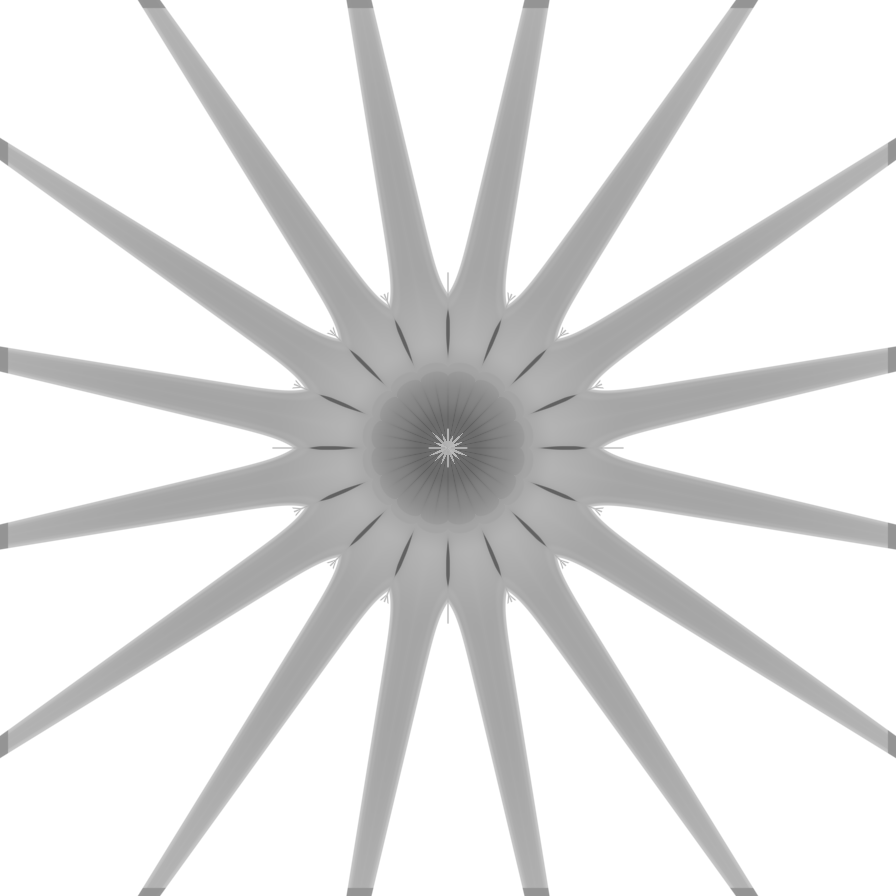
This background is drawn by a three.js fragment shader. Its source:

```glsl
// A grey sixteen-armed radial flower on white: tapering arms flare into a web,
// with dark seams between petals, a scalloped dark disc and a small pale star.
// The plane is folded into equal sectors; each part is a distance in that fold.

#define ARMS 16.0
#define SOFT 0.0010
#define ARM_WIDTH 0.0234
#define ARM_TAPER 0.037
#define FLARE 0.0085
#define WEB_RADIUS 0.166
#define DISC_RADIUS 0.089
#define DISC_BUMP 0.0075
#define STAR_RADIUS 0.025
#define RIM_GREY 0.77
#define TIP_GREY 0.56
#define FIBRE 0.022

varying vec2 vUv;

float hash(float n) {
  n = fract(n * 0.1031);
  n *= n + 33.33;
  n *= n + n;
  return fract(n);
}

float noise(float x) {
  float i = floor(x);
  float f = fract(x);
  return mix(hash(i), hash(i + 1.0), f * f * (3.0 - 2.0 * f));
}

// Coverage of the region where d is positive.
float cover(float d) {
  return smoothstep(-SOFT, SOFT, d);
}

// Half width of an arm at a distance along its axis.
float armHalfWidth(float along) {
  float taper = ARM_WIDTH - ARM_TAPER * (along - 0.247);
  return taper + FLARE * exp((WEB_RADIUS - along) / 0.018);
}

// Grey of arms and petals, before the disc is laid over them.
float petalGrey(float radius, float side, float along, float edge) {
  float grey = mix(0.655, 0.705, smoothstep(0.21, 0.11, radius));
  grey = mix(grey, 0.655, smoothstep(0.12, 0.085, radius));
  grey = mix(grey, 0.705, smoothstep(0.30, 0.60, radius));
  grey += 0.035 * side * side * smoothstep(0.17, 0.24, along);
  grey += FIBRE * (noise(side * 7.0 + 40.0) - 0.5);
  float rim = smoothstep(0.0045, 0.001, edge) * smoothstep(0.14, 0.17, along);
  return mix(grey, RIM_GREY, rim);
}

// Grey of the central disc, with dark rays along arms and seams.
float discGrey(float radius, float fold) {
  float grey = mix(0.41, 0.52, smoothstep(0.028, 0.064, radius));
  grey = mix(grey, 0.63, smoothstep(0.056, 0.094, radius));
  float ray = pow(abs(2.0 * fold - 1.0), 5.0);
  float inside = smoothstep(0.085, 0.04, radius);
  return grey + (0.025 - 0.06 * ray) * inside;
}

void main() {
  vec2 p = vUv - 0.5;
  float radius = length(p);
  float sector = 6.2831853 / ARMS;
  float turn = atan(p.y, p.x + step(radius, 0.00001)) / sector;

  // Fold: arm axis at 0, seam at 1.
  float fold = abs(fract(turn) - 0.5) * 2.0;
  float theta = fold * sector * 0.5;
  float along = radius * cos(theta);
  float across = radius * sin(theta);
  float seam = radius * sin(sector * 0.5 - theta);
  float seamId = mod(floor(turn + 0.5), ARMS);

  // Arms and web
  float halfWidth = armHalfWidth(along);
  float edge = halfWidth - across;
  float side = clamp(across / halfWidth, 0.0, 1.0);
  float body = petalGrey(radius, side, along, edge);
  float border = max(abs(p.x), abs(p.y));
  body = mix(body, TIP_GREY, 0.85 * cover(border - 0.491));
  float grey = mix(1.0, body, cover(edge));

  // Whiskers reaching out of the web along each seam, with a small fork
  float reach = 0.186 + 0.010 * step(mod(seamId, 4.0), 0.5);
  float span = cover(radius - 0.150) * cover(reach - radius);
  float whisker = cover(0.0008 - seam) * span;
  float forkGap = abs(seam - max(radius - reach + 0.009, 0.0) * 0.5);
  float fork = cover(0.0007 - forkGap) * span * step(reach - 0.009, radius);
  fork *= step(0.5, mod(seamId, 4.0));
  grey = mix(grey, 0.68, 0.85 * max(whisker, fork));

  // Dark tapered seams with a soft shadow
  float seamSpan = smoothstep(0.094, 0.128, radius) * smoothstep(0.160, 0.140, radius);
  float shadow = exp(-seam / 0.004) * smoothstep(0.17, 0.14, radius);
  grey -= 0.055 * shadow * smoothstep(0.09, 0.11, radius);
  grey = mix(grey, 0.38, cover(0.0020 * seamSpan - seam) * smoothstep(0.0, 0.4, seamSpan));

  // Two scalloped layers of the disc
  float bump = DISC_BUMP * sqrt(max(1.0 - fold * fold, 0.0));
  float outer = cover(DISC_RADIUS + bump - radius);
  float inner = cover(DISC_RADIUS - 0.010 + bump - radius);
  float disc = discGrey(radius, fold);
  grey = mix(grey, disc + 0.015, outer);
  grey = mix(grey, disc - 0.012, inner);

  // Pale star with uneven points
  float pointLength = STAR_RADIUS * mix(0.62, 1.0, hash(seamId + 3.0));
  pointLength = mix(pointLength, STAR_RADIUS, step(mod(seamId, 4.0), 0.5));
  float star = mix(0.008, pointLength, pow(fold, 1.6)) - radius;
  float starGrey = 0.70 + 0.08 * (hash(seamId + 11.0) - 0.5);
  grey = mix(grey, starGrey, cover(star));

  gl_FragColor = vec4(vec3(grey), 1.0);
}
```
